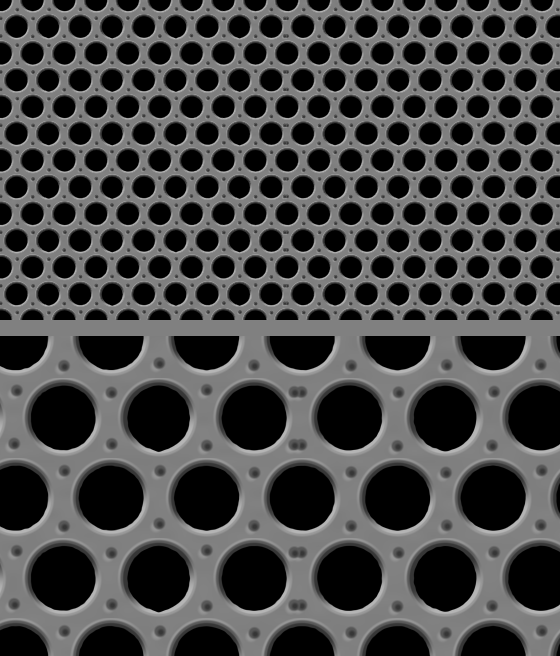
Top, the full canvas; bottom, a detail of the centre.
A WebGL 2 fragment shader for this texture:

```glsl
#version 300 es
precision highp float;
// Perforated grey metal sheet: staggered rows of black holes with bevelled rims
// and a small dimple in every gap. Each row is split into cells one pitch wide;
// rims are shaded by angle to a fixed light, and wear repeats every nine cells.
uniform vec2 u_resolution;
out vec4 fragColor;

const float PITCHES_ACROSS = 17.595;
const float ROW_STEP = 0.84;
const float TILE_CELLS = 9.0;
const vec2 SHADOW_SIDE = vec2(-0.45, -0.893); // y runs downwards

float hash(vec2 p) {
    vec3 q = fract(vec3(p.xyx) * 0.1031);
    q += dot(q, q.yzx + 33.33);
    return fract((q.x + q.y) * q.z);
}

float noise(vec2 p) {
    vec2 i = floor(p), f = fract(p);
    f = f * f * (3.0 - 2.0 * f);
    return mix(mix(hash(i), hash(i + vec2(1, 0)), f.x),
               mix(hash(i + vec2(0, 1)), hash(i + vec2(1, 1)), f.x), f.y);
}

// Soft dark dimple with a faint lit lip on its lower left
float dimple(float tone, vec2 p) {
    tone += 0.08 * smoothstep(0.075, 0.03, length(p - vec2(-0.035, 0.035)));
    tone = mix(tone, 0.34, smoothstep(0.075, 0.045, length(p)));
    return mix(tone, 0.21, smoothstep(0.05, 0.01, length(p - vec2(0.008, 0.01))));
}

// Bevelled hole: pale lip, outer slope, inner wall, then black
float hole(float tone, vec2 p, float pointed, float wobble, float aa) {
    float d = length(p);
    float shade = dot(p / max(d, 0.001), SHADOW_SIDE);
    float lip = smoothstep(0.025, 0.0, abs(d - 0.415));
    tone += 0.09 * lip * smoothstep(-0.1, 0.8, shade);

    float slope = mix(0.60, 0.35, smoothstep(-0.65, 0.4, shade));
    tone = mix(tone, slope, smoothstep(0.412, 0.385, d));
    float wall = mix(0.71, 0.21, smoothstep(-0.8, 0.2, shade));
    tone = mix(tone, wall, smoothstep(0.383, 0.362, d));

    // Some openings are narrower, with a slight point at the bottom
    float tip = smoothstep(0.09, 0.0, abs(p.x)) * step(0.0, p.y);
    float radius = 0.339 + wobble + pointed * (0.014 * tip - 0.012 * abs(p.x) / 0.34);
    return mix(tone, 0.0, smoothstep(radius + aa, radius - aa, d));
}

void main() {
    vec2 p = vec2(gl_FragCoord.x, u_resolution.y - gl_FragCoord.y);
    p *= PITCHES_ACROSS / u_resolution.x;
    float aa = 0.75 * PITCHES_ACROSS / u_resolution.x;

    // Staggered cell lookup
    float y = p.y - 0.01;
    float row = floor(y / ROW_STEP + 0.5);
    float odd = mod(row, 2.0);
    float x = p.x - 0.03 - 0.497 * odd;
    float column = floor(x + 0.5);
    vec2 center = vec2(x - column, y - row * ROW_STEP);
    float tileColumn = mod(column, TILE_CELLS);

    // Flat plate with faint mottling
    float tone = 0.5 + 0.02 * (noise(p * vec2(5.0, 9.0)) - 0.5);

    // Two dimples between neighbouring holes, doubled at the tile seam
    float gap = floor(x);
    float tileGap = mod(gap, TILE_CELLS);
    float side = center.y < 0.0 ? -1.0 : 1.0;
    vec2 seed = vec2(tileGap + 3.0, odd * 2.0 + side + 7.0);
    vec2 jitter = 0.03 * (vec2(hash(seed), hash(seed + 19.0)) - 0.5);
    vec2 spot = vec2(x - gap - 0.5, center.y - 0.28 * side) - jitter;
    tone = dimple(tone, spot);
    if (odd > 0.5 && tileGap == TILE_CELLS - 1.0)
        tone = dimple(tone, spot + vec2(0.075, 0.0));

    // Hole, slightly uneven along its cut edge
    float pointed = odd * mod(tileColumn, 2.0);
    float wobble = 0.008 * (noise(center * 22.0 + tileColumn * 11.0 + odd * 5.0) - 0.5);
    tone = hole(tone, center, pointed, wobble, aa);

    fragColor = vec4(vec3(tone), 1.0);
}
```
